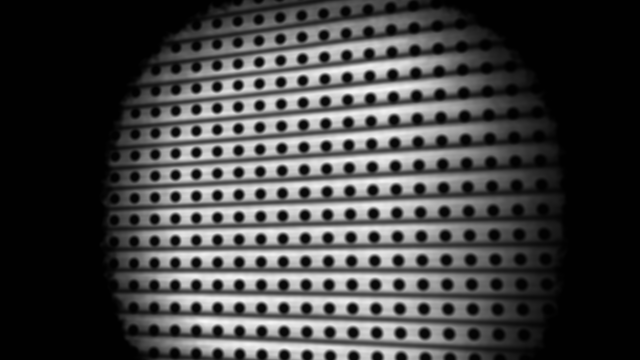
A Shadertoy shader for this pattern:

```glsl
// A rounded pool of light on a dark ground shows a ribbed sheet pierced by dots.
// A fanned grid gives each pixel a column and a row for the dots; the ribs fan
// more than the rows, and gradient noise adds streaks and a rough rim.

// Lengths are in canvas heights, from the canvas centre.
const vec2 POOL_CENTER = vec2(0.042, -0.100);
const float POOL_RADIUS = 0.652;
const float POOL_SQUARENESS = 2.4;
const float RIM_WIDTH = 0.24;
const vec2 ROW_PIVOT = vec2(-0.285, -0.167);
const float ROW_TILT = 0.018;
const float ROW_FAN = 0.121;
const vec2 ROW_STEP = vec2(0.0623, -0.000208);     // pitch, growth per row
const float COLUMN_PIVOT = -0.333;
const float COLUMN_FAN = 0.056;
const float FIRST_COLUMN = -0.572;
const vec2 COLUMN_STEP = vec2(0.05556, 0.000389);  // pitch, growth per column
const float DOT_RADIUS = 0.245;
const float DOT_BLUR = 0.12;
const float RIB_OFFSET = 0.37;    // valley below the dots, in rows
const float RIB_SKEW = 0.10;      // sharper upper edge of each valley
const float RIB_EXTRA_FAN = 0.10;
const float RIB_DEPTH = 0.70;
const float GAIN = 0.95;
const float TAU = 6.2831853;

vec2 hashGradient(vec2 cell) {
    vec3 h = fract(cell.xyx * vec3(0.1031, 0.1030, 0.0973));
    h += dot(h, h.yzx + 33.33);
    float angle = TAU * fract((h.x + h.y) * h.z);
    return vec2(cos(angle), sin(angle));
}

float gradientNoise(vec2 p) {
    vec2 cell = floor(p), f = fract(p);
    vec2 u = f * f * f * (f * (f * 6.0 - 15.0) + 10.0);
    float a = dot(hashGradient(cell), f);
    float b = dot(hashGradient(cell + vec2(1, 0)), f - vec2(1, 0));
    float c = dot(hashGradient(cell + vec2(0, 1)), f - vec2(0, 1));
    float d = dot(hashGradient(cell + vec2(1, 1)), f - vec2(1, 1));
    return mix(mix(a, b, u.x), mix(c, d, u.x), u.y);
}

// Solves pitch * n + growth * n * n = span for the index n.
float stepIndex(float span, vec2 stepSize) {
    float root = stepSize.x * stepSize.x + 4.0 * stepSize.y * span;
    return (sqrt(max(root, 0.0)) - stepSize.x) / (2.0 * stepSize.y);
}

// Column and row of a point on the fanned grid.
vec2 gridPosition(vec2 p) {
    vec2 q = p - ROW_PIVOT;
    float height = (q.y - ROW_TILT * q.x) / (1.0 + ROW_FAN * q.x);
    float across = COLUMN_PIVOT + (p.x - COLUMN_PIVOT) / (1.0 - COLUMN_FAN * q.y);
    return vec2(stepIndex(across - FIRST_COLUMN, COLUMN_STEP),
                stepIndex(height, ROW_STEP));
}

// Soft squarish pool of light, weaker to the right.
float lighting(vec2 p) {
    float roughness = 0.018 * gradientNoise(p * 22.0) + 0.012 * gradientNoise(p * 55.0);
    vec2 d = pow(abs(p - POOL_CENTER), vec2(POOL_SQUARENESS));
    float inside = POOL_RADIUS - pow(d.x + d.y, 1.0 / POOL_SQUARENESS) + roughness;
    float rim = 0.22 * smoothstep(0.0, 0.04, inside)
              + 0.78 * smoothstep(0.0, RIM_WIDTH, inside);
    float rightFade = mix(1.0, 0.42, smoothstep(0.15, 0.56, p.x));
    return rim * rightFade;
}

// Brightness across the ribs: a narrow valley, skewed to one side.
float ribProfile(float row) {
    float phase = TAU * (row + RIB_OFFSET);
    float valley = 0.5 + 0.5 * cos(phase + TAU * RIB_SKEW * sin(phase));
    return 1.0 - RIB_DEPTH * pow(valley, 1.5);
}

void mainImage(out vec4 fragColor, in vec2 fragCoord) {
    vec2 p = (fragCoord - 0.5 * iResolution.xy) / iResolution.y;
    vec2 grid = gridPosition(p);

    // Ribs
    float ribRow = grid.y * (1.0 - RIB_EXTRA_FAN * p.x);
    float ribs = ribProfile(ribRow);

    // Dots, with a faint shade along their row
    float radius = length(fract(grid + 0.5) - 0.5);
    float dots = smoothstep(DOT_RADIUS - DOT_BLUR, DOT_RADIUS + DOT_BLUR, radius);
    float rowShade = 0.91 - 0.09 * cos(TAU * grid.y);

    // Streaks along the ribs and fine mottling
    float grain = 1.0 + 0.10 * gradientNoise(vec2(grid.x * 0.6, ribRow * 6.0))
                + 0.06 * gradientNoise(p * 48.0);

    float surface = ribs * rowShade * mix(0.04, 1.0, dots) * grain;
    float value = 0.003 + GAIN * lighting(p) * surface;
    fragColor = vec4(vec3(clamp(value, 0.0, 1.0)), 1.0);
}
```
